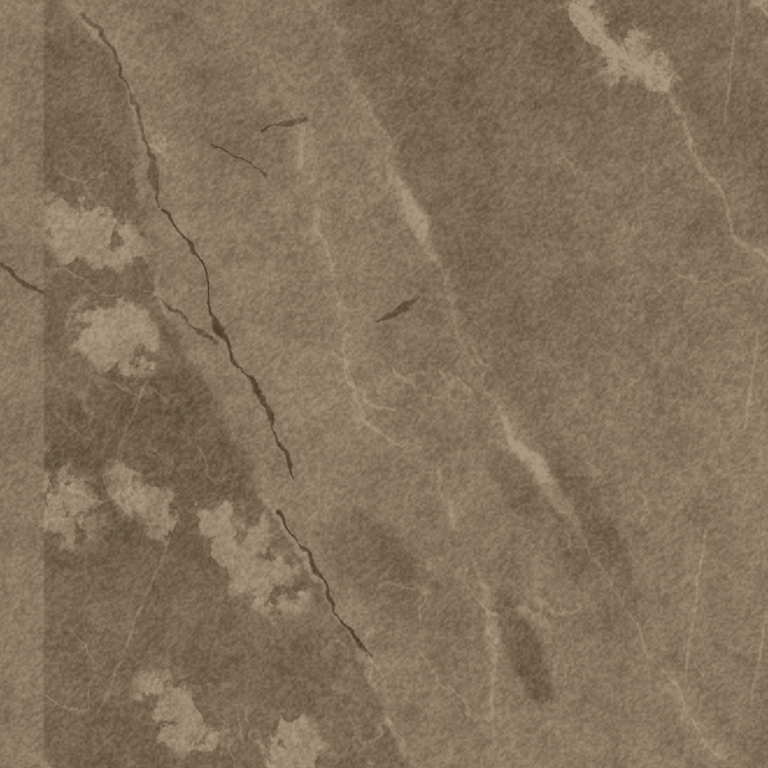
Write a Shadertoy shader that draws this texture.

```glsl
// Brown marble slab with diagonal pale veins, dark cracks and cream inclusions.

const vec3 STONE = vec3(0.508, 0.438, 0.354);
const vec3 TONE_STEP = vec3(0.050, 0.049, 0.046);

float hash(vec2 p) {
    vec3 q = fract(vec3(p.xyx) * 0.1031);
    q += dot(q, q.yzx + 33.33);
    return fract((q.x + q.y) * q.z);
}

float noise(vec2 p) {
    vec2 c = floor(p), f = fract(p);
    f = f * f * (3.0 - 2.0 * f);
    return mix(mix(hash(c), hash(c + vec2(1, 0)), f.x),
               mix(hash(c + vec2(0, 1)), hash(c + vec2(1, 1)), f.x), f.y);
}

float fbm(vec2 p) {
    float sum = 0.0, amp = 0.5;
    for (int i = 0; i < 5; i++) {
        sum += amp * noise(p);
        p = mat2(1.6, 1.2, -1.2, 1.6) * p + 17.3;
        amp *= 0.5;
    }
    return sum;
}

// Distance to the segment from ab.xy to ab.zw
float segment(vec2 p, vec4 ab) {
    vec2 d = ab.zw - ab.xy, q = p - ab.xy;
    return length(q - d * clamp(dot(q, d) / dot(d, d), 0.0, 1.0));
}

float pathDistance(vec2 p, vec2 path[6]) {
    float d = 9.0;
    for (int i = 0; i < 5; i++) d = min(d, segment(p, vec4(path[i], path[i + 1])));
    return d;
}

// Horizontal position of a descending path at height y
float pathX(float y, vec2 path[6]) {
    float x = path[0].x;
    for (int i = 0; i < 5; i++)
        x = mix(x, path[i + 1].x, clamp((path[i].y - y) / (path[i].y - path[i + 1].y), 0.0, 1.0));
    return x;
}

float stroke(float d, float width) {
    float soft = max(width * 0.6, 1.0 / iResolution.y);
    return 1.0 - smoothstep(width - soft, width + soft, d);
}

float glow(float d, float reach) {
    return 1.0 - smoothstep(0.0, reach, d);
}

// Cone falling from 1 at the centre to 0 at the rim of a leaning ellipse
float blob(vec2 p, vec2 centre, vec2 radius) {
    vec2 q = p - centre;
    q.x += 0.4 * q.y;
    return max(1.0 - length(q / radius), 0.0);
}

void mainImage(out vec4 fragColor, in vec2 fragCoord) {
    vec2 uv = fragCoord / iResolution.xy;
    vec2 wobble = vec2(fbm(uv * 28.0), fbm(uv * 28.0 + 40.0)) - 0.48;
    vec2 p = uv + wobble * 0.03;
    float cloud = fbm(uv * 5.0 + 3.0) - 0.48;
    float mottle = fbm(uv * 30.0 + 9.0) - 0.48;
    float broken = smoothstep(0.35, 0.65, noise(uv * 24.0));

    // Main fault lines
    vec2 fault[6] = vec2[6](vec2(0.085, 1), vec2(0.17, 0.88), vec2(0.205, 0.62),
        vec2(0.35, 0.34), vec2(0.48, 0.13), vec2(0.53, 0));
    vec2 diagonal[6] = vec2[6](vec2(0.42, 1), vec2(0.53, 0.74), vec2(0.65, 0.46),
        vec2(0.74, 0.33), vec2(0.85, 0.14), vec2(0.95, 0));
    vec2 corner[6] = vec2[6](vec2(0.74, 1), vec2(0.8, 0.94), vec2(0.86, 0.9),
        vec2(0.92, 0.77), vec2(0.96, 0.7), vec2(1.02, 0.65));
    vec2 branch[6] = vec2[6](vec2(0.38, 0.86), vec2(0.44, 0.6), vec2(0.47, 0.45),
        vec2(0.56, 0.4), vec2(0.63, 0.24), vec2(0.65, -0.02));
    vec2 crack[6] = vec2[6](vec2(0.215, 0.725), vec2(0.262, 0.66), vec2(0.28, 0.57),
        vec2(0.335, 0.5), vec2(0.365, 0.44), vec2(0.382, 0.375));

    // Broad tonal regions
    float left = 1.0 - smoothstep(-0.01, 0.01, p.x - pathX(p.y, fault));
    float right = smoothstep(-0.02, 0.02, p.x - pathX(p.y, diagonal));
    float rightTone = mix(0.3, -0.6, smoothstep(0.35, 0.95, uv.y - 0.35 * (uv.x - 0.7)));
    float tone = mix(mix(0.4, -1.1, left), rightTone, right) + 2.4 * cloud + 2.0 * mottle;
    tone -= 0.9 * (1.0 - left) * glow(segment(p, vec4(0.22, 0.96, 0.31, 0.82)), 0.09);

    // Dark lenses: centre and radii
    vec4 lenses[4] = vec4[4](vec4(0.685, 0.15, 0.034, 0.085), vec4(0.48, 0.28, 0.075, 0.07),
        vec4(0.77, 0.29, 0.05, 0.16), vec4(0.67, 0.37, 0.035, 0.05));
    for (int i = 0; i < 4; i++)
        tone -= (i == 0 ? 1.7 : 1.0) * smoothstep(0.0, 0.35, blob(p, lenses[i].xy, lenses[i].zw));

    // Cream inclusions: centre and radius
    vec3 spots[10] = vec3[10](vec3(0.12, 0.69, 0.08), vec3(0.15, 0.56, 0.07), vec3(0.2, 0.35, 0.07),
        vec3(0.07, 0.35, 0.08), vec3(0.29, 0.31, 0.08), vec3(0.24, 0.07, 0.07), vec3(0.39, 0.02, 0.06),
        vec3(0.35, 0.24, 0.06), vec3(0.76, 0.97, 0.05), vec3(0.83, 0.92, 0.06));
    float cream = 0.0;
    for (int i = 0; i < 10; i++) cream = max(cream, blob(p, spots[i].xy, spots[i].zz));
    float patchy = fbm(uv * vec2(25, 21) + wobble * 2.5) + 0.2 * cream;
    tone += 2.9 * smoothstep(0.54, 0.68, patchy) * smoothstep(0.0, 0.35, cream);

    // Pale veins and their halos
    float dDiagonal = pathDistance(p, diagonal), dCorner = pathDistance(p, corner);
    float dBranch = pathDistance(p, branch);
    float bulge = max(blob(uv, vec2(0.54, 0.72), vec2(0.07)), blob(uv, vec2(0.7, 0.38), vec2(0.09)));
    tone += 0.6 * glow(dDiagonal, 0.03) + (0.8 + 1.6 * bulge) * stroke(dDiagonal, 0.002 + 0.011 * bulge);
    tone += 0.5 * glow(dCorner, 0.03) + 1.2 * stroke(dCorner, 0.003);
    tone += 0.4 * glow(dBranch, 0.025) + broken * stroke(dBranch, 0.003);
    tone += 1.5 * broken * stroke(pathDistance(p, fault), 0.004);

    // Web of wandering hair veins
    float web = abs(fbm(vec2(uv.x * 9.0 + uv.y * 3.0, uv.y * 7.0)) - 0.48);
    tone += 1.4 * broken * max(left, smoothstep(0.5, 0.7, noise(uv * 6.0 + 5.0))) * glow(web, 0.02);

    // Straight hairlines: start and end
    vec4 hairs[6] = vec4[6](vec4(0.22, 0.3, 0.13, 0.07), vec4(0.15, 0.4, 0.2, 0.53), vec4(0.92, 0.31, 0.89, 0.12),
        vec4(0.99, 0.57, 0.97, 0.44), vec4(1, 0.2, 0.98, 0.09), vec4(0.96, 1, 0.945, 0.84));
    for (int i = 0; i < 6; i++) tone += 1.1 * stroke(segment(mix(uv, p, 0.4), hairs[i]), 0.002);

    // Dark cracks: start and end
    vec4 cracks[7] = vec4[7](vec4(0.365, 0.33, 0.475, 0.145), vec4(0.11, 0.98, 0.175, 0.87),
        vec4(0.175, 0.87, 0.21, 0.73), vec4(0.21, 0.61, 0.28, 0.55), vec4(0.49, 0.575, 0.55, 0.61),
        vec4(0.34, 0.83, 0.4, 0.84), vec4(0.28, 0.81, 0.34, 0.775));
    float width = 0.0006 + 0.0036 * noise(uv * 45.0);
    float dark = stroke(pathDistance(p, crack), width);
    for (int i = 0; i < 7; i++) dark = max(dark, (i == 0 ? 1.0 : 0.7) * stroke(segment(p, cracks[i]), width));
    tone -= 3.8 * dark;

    // Lighter neighbouring slab beyond the joint
    float slabTone = 0.5 + cloud + 2.0 * mottle - 3.0 * stroke(segment(p, vec4(0, 0.66, 0.06, 0.62)), 0.003);
    tone = mix(slabTone, tone, smoothstep(0.055, 0.059, uv.x));

    // Fine grain, drawn out along the rising diagonal
    tone += 1.4 * noise(vec2(uv.x + uv.y, uv.y - uv.x) * vec2(110, 190)) + 1.6 * noise(uv * 330.0) - 1.5;
    fragColor = vec4(STONE + TONE_STEP * clamp(tone, -4.0, 3.1), 1.0);
}
```
